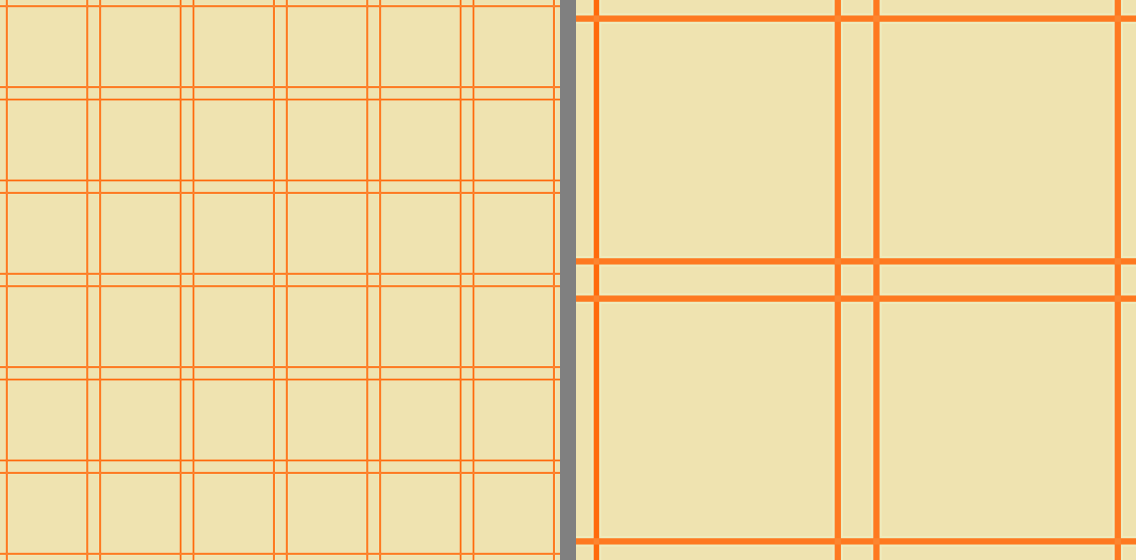
Left, the full canvas; right, a detail of the centre.
This pattern is drawn by a WebGL 2 fragment shader. Its source:

```glsl
#version 300 es
precision highp float;
// Cream windowpane check: six by six cells ruled by paired thin orange lines.

uniform vec2 u_resolution;
out vec4 fragColor;

// Box-filtered coverage of a band of the given half width.
vec2 band(vec2 dist, vec2 halfWidth, vec2 pixel) {
    return clamp((halfWidth - dist) / pixel + 0.5, 0.0, 1.0);
}

void main() {
    vec2 cell = gl_FragCoord.xy / u_resolution * 6.0 - vec2(0.004, 0.0);
    vec2 pixel = 6.0 / u_resolution;

    // Distance to the nearest line of the pair straddling each cell border
    vec2 dist = abs(abs(cell - round(cell)) - vec2(0.069, 0.0665));

    // Every third column border and every third row has crisper, deeper lines
    vec2 crisp = vec2(equal(mod(vec2(round(cell.x), floor(cell.y)), 3.0), vec2(2.0, 1.0)));
    vec2 halfWidth = mix(vec2(0.0112), vec2(0.0098), crisp);

    vec2 line = band(dist, halfWidth, pixel);
    vec2 halo = band(dist, halfWidth + 0.0075, pixel);

    // Pale fringe beside the lines
    vec3 color = mix(vec3(0.937, 0.890, 0.690), vec3(0.935, 0.925, 0.745), max(halo.x, halo.y));

    // Orange lines, vertical then horizontal
    vec3 softOrange = vec3(0.995, 0.475, 0.125);
    vec3 deepOrange = vec3(1.0, 0.415, 0.045);
    color = mix(color, mix(softOrange, deepOrange, crisp.x), line.x);
    color = mix(color, mix(softOrange, deepOrange, crisp.y), line.y);

    // Slightly lighter crossings
    color = mix(color, vec3(0.98, 0.61, 0.31), 0.35 * line.x * line.y);
    fragColor = vec4(color, 1.0);
}
```
